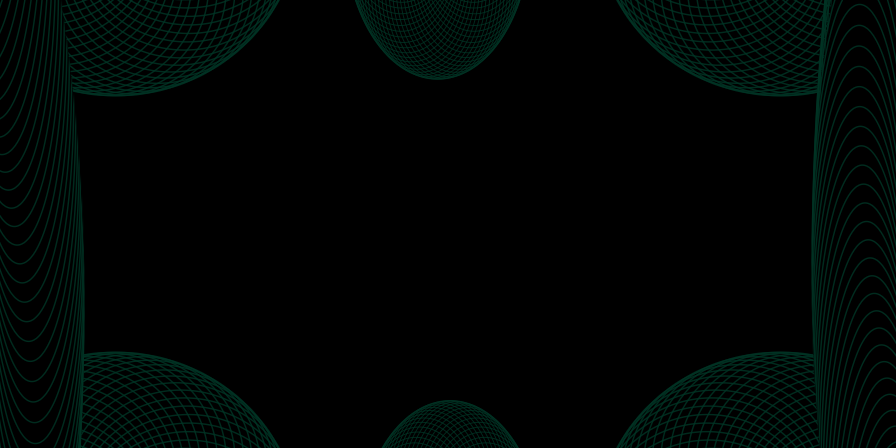
Reproduce this background procedurally as a WebGL 2 fragment shader.

```glsl
#version 300 es
precision highp float;

uniform vec2 u_resolution;
out vec4 fragColor;

const float TAU = 6.2831853;
const vec3 LINE_COLOR = vec3(0.0, 0.20, 0.14);
const float LINE_ALPHA = 0.85;
const float THICK = 0.0016;               // half widths of the lines
const float THIN = 0.0010;

const vec2 CORNER_RADII = vec2(0.411, 0.396);
const vec2 CORNER_OFFSET = vec2(0.258, -0.182);
const int CORNER_RINGS = 52;

const vec2 CAP_RADII = vec2(0.208, 0.333);
const vec2 CAP_TOP = vec2(-0.023, 1.156);
const vec2 CAP_BOTTOM = vec2(0.005, -0.227);
const int CAP_RINGS = 64;
const float RING_SIZE = 0.6;              // ring radius within a rosette

const float PANEL_WIDTH = 0.1875;
const float PANEL_BEND = 0.118;
const float LEFT_PEAK = 0.336;
const float RIGHT_PEAK = 0.612;
const vec2 ARC_RADII = vec2(0.105, 0.495);
const float ARC_START = 0.010;
const float ARC_GAP = 0.0469;
const float ARC_SHRINK = 0.00026;

float pixelSize;

// Antialiased stroke that keeps its weight when thinner than a pixel
float stroke(float dist, float halfWidth) {
    float peak = min(1.0, 2.0 * halfWidth / pixelSize);
    return LINE_ALPHA * clamp(0.5 + (halfWidth - dist) / pixelSize, 0.0, peak);
}

// Approximate distance to an ellipse of the given radii, scaled by size
float ellipseDistance(vec2 p, vec2 radii, float size) {
    vec2 n = p / radii;
    float len = max(length(n), 1e-4);
    return abs(len - size) * len / max(length(n / radii), 1e-4);
}

// Rings whose centres circle the middle, gathering along an outer envelope
float rosette(vec2 p, vec2 radii, int count, float halfWidth) {
    if (length(p / radii) > 1.05) return 0.0;
    float gaps = 1.0;
    for (int i = 0; i < count; i++) {
        float angle = TAU * float(i) / float(count);
        vec2 orbit = (1.0 - RING_SIZE) * radii * vec2(cos(angle), sin(angle));
        gaps *= 1.0 - stroke(ellipseDistance(p - orbit, radii, RING_SIZE), halfWidth);
    }
    return 1.0 - gaps;
}

float panelEdge(float y, float peak) {
    return PANEL_WIDTH - PANEL_BEND * (y - peak) * (y - peak);
}

// Stacked half ellipses that touch the curved edge of a side panel
float panel(vec2 p, float peak) {
    if (p.x > PANEL_WIDTH + 0.02) return 0.0;
    float gaps = 1.0;
    for (int i = -11; i <= 28; i++) {
        float k = float(i);
        float y = ARC_START + ARC_GAP * k - ARC_SHRINK * k * k + ARC_RADII.y;
        vec2 center = vec2(panelEdge(y, peak) - ARC_RADII.x, y);
        float lowerHalf = smoothstep(-0.02, 0.02, center.y - p.y);
        gaps *= 1.0 - lowerHalf * stroke(ellipseDistance(p - center, ARC_RADII, 1.0), THICK);
    }
    return 1.0 - gaps;
}

void main() {
    vec2 p = gl_FragCoord.xy / u_resolution.y;
    float aspect = u_resolution.x / u_resolution.y;
    pixelSize = 1.0 / u_resolution.y;

    // Four corner rosettes, folded into one
    vec2 folded = vec2(min(p.x, aspect - p.x), min(p.y, 1.0 - p.y));
    float ink = rosette(folded - CORNER_OFFSET, CORNER_RADII, CORNER_RINGS, THICK);

    // Side panels cover the corners
    bool isLeft = p.x < 0.5 * aspect;
    vec2 side = isLeft ? p : vec2(aspect - p.x, 1.0 - p.y);
    float peak = isLeft ? LEFT_PEAK : RIGHT_PEAK;
    float edge = panelEdge(side.y, peak);
    ink *= smoothstep(-pixelSize, pixelSize, side.x - edge);
    ink = max(ink, panel(side, peak));

    // Narrow caps at the top and bottom
    vec2 middle = p - vec2(0.5 * aspect, 0.0);
    ink = max(ink, rosette(middle - CAP_TOP, CAP_RADII, CAP_RINGS, THIN));
    ink = max(ink, rosette(middle - CAP_BOTTOM, CAP_RADII, CAP_RINGS, THIN));

    fragColor = vec4(LINE_COLOR * ink, 1.0);
}
```
